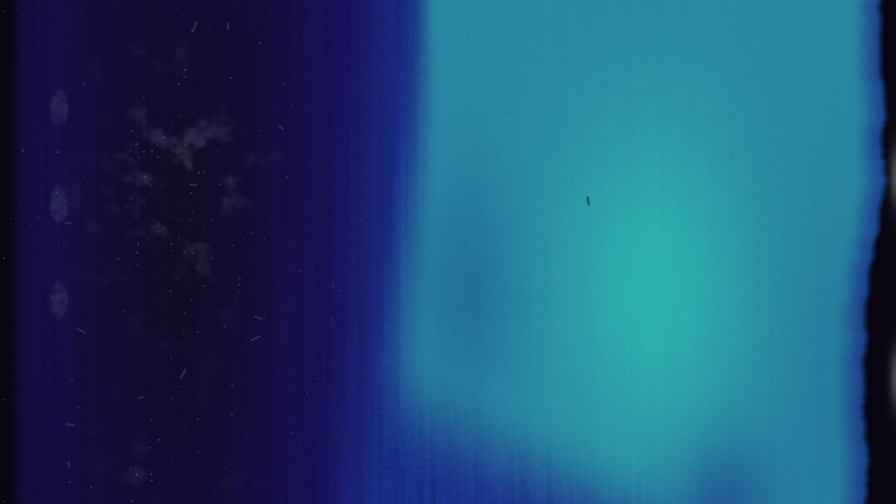
Write a Shadertoy shader that draws this background.

```glsl
// Aged film frame: a dark violet left side melts into a teal field with a tall glow.
// Colour ramps and soft ellipses build the light; value noise, hashed specks and
// short scratches add the wear, and a noisy boundary makes the torn right edge.

const vec3 BLACK  = vec3(0.025, 0.020, 0.065);
const vec3 VIOLET = vec3(0.075, 0.043, 0.215);
const vec3 NAVY   = vec3(0.090, 0.065, 0.345);
const vec3 BLUE   = vec3(0.100, 0.185, 0.530);
const vec3 STEEL  = vec3(0.125, 0.400, 0.580);
const vec3 TEAL   = vec3(0.160, 0.530, 0.635);
const vec3 AQUA   = vec3(0.180, 0.705, 0.685);
const vec3 DUST   = vec3(0.300, 0.310, 0.420);

float hash(vec2 p) {
    return fract(sin(dot(p, vec2(127.1, 311.7))) * 43758.5453);
}

float noise(vec2 p) {
    vec2 i = floor(p), f = fract(p);
    f = f * f * (3.0 - 2.0 * f);
    return mix(mix(hash(i), hash(i + vec2(1, 0)), f.x),
               mix(hash(i + vec2(0, 1)), hash(i + vec2(1, 1)), f.x), f.y);
}

float fbm(vec2 p) {
    float sum = 0.0, amp = 0.5;
    for (int i = 0; i < 4; i++) {
        sum += amp * noise(p);
        p = p * 2.03 + 7.1;
        amp *= 0.5;
    }
    return sum;
}

// Soft elliptical spot, 1 at its centre
float spot(vec2 p, vec2 centre, vec2 radius) {
    vec2 d = (p - centre) / radius;
    return exp(-dot(d, d));
}

// One round speck in some cells of a grid
float specks(vec2 q, float scale, float density) {
    vec2 cell = floor(q * scale);
    vec2 centre = 0.3 + 0.4 * vec2(hash(cell + 3.7), hash(cell + 8.3));
    float radius = mix(0.08, 0.26, hash(cell + 5.1));
    float d = length(fract(q * scale) - centre);
    return step(hash(cell), density) * (1.0 - smoothstep(radius * 0.4, radius, d));
}

float segment(vec2 q, vec2 a, vec2 b, float width) {
    vec2 ab = b - a;
    float t = clamp(dot(q - a, ab) / dot(ab, ab), 0.0, 1.0);
    return 1.0 - smoothstep(0.3 * width, width, length(q - a - ab * t));
}

// Dark side: violet, then navy, then blue, leaning left toward the bottom
vec3 darkSide(vec2 p) {
    float x = p.x + 0.03 * (1.0 - p.y);
    vec3 col = mix(VIOLET, NAVY, smoothstep(0.24, 0.41, x));
    col = mix(col, BLUE, smoothstep(0.37, 0.475, x));
    col = mix(col, NAVY, 0.5 * spot(p, vec2(0.06, 0.65), vec2(0.05, 0.7)));
    float smoke = spot(p, vec2(0.2, 0.55), vec2(0.09, 0.5));
    col = mix(col, vec3(0.065, 0.045, 0.135), 0.75 * smoke);
    return mix(BLACK, col, smoothstep(0.008, 0.028, p.x));
}

// Bright side: teal with cooler shadows and a tall aqua glow
vec3 brightSide(vec2 p) {
    vec3 col = mix(TEAL, STEEL, 0.85 * spot(p, vec2(0.525, 0.42), vec2(0.06, 0.24)));
    col = mix(col, STEEL, 0.5 * spot(p, vec2(0.93, 0.2), vec2(0.09, 0.45)));
    col = mix(col, BLUE, 0.6 * spot(p, vec2(0.805, 0.0), vec2(0.055, 0.13)));
    vec2 core = vec2(0.73, 0.43);
    float rings = sin(70.0 * length((p - core) * vec2(1.8, 0.9)));
    float glow = 0.62 * spot(p, core, vec2(0.085, 0.29))
               + 0.33 * spot(p, core, vec2(0.17, 0.42));
    return mix(col, AQUA, glow * (1.0 + 0.02 * rings));
}

void mainImage(out vec4 fragColor, in vec2 fragCoord) {
    vec2 p = fragCoord / iResolution.xy;
    vec2 q = fragCoord / iResolution.y;

    // Join of the two sides, cut away by blue in the lower corner
    float border = mix(0.445, 0.472, smoothstep(0.2, 0.9, p.y));
    float blur = mix(0.045, 0.018, p.y);
    float light = smoothstep(border - blur, border + blur, p.x);
    float corner = p.y - 0.13 + 0.85 * (p.x - 0.5);
    light *= smoothstep(-0.12, 0.15, corner);
    vec3 col = mix(darkSide(p), brightSide(p), light);

    // Dust cloud, fine specks and hashed scratches
    float left = 1.0 - smoothstep(0.3, 0.48, p.x);
    float cloud = spot(p, vec2(0.2, 0.64), vec2(0.09, 0.22))
                + 0.6 * spot(p, vec2(0.19, 0.06), vec2(0.06, 0.12));
    float wear = 0.5 * cloud * smoothstep(0.5, 0.8, fbm(q * 22.0));
    wear += specks(q, 75.0, 0.02 + 0.12 * cloud) * (0.08 + 0.4 * left);
    for (int i = 0; i < 12; i++) {
        float k = float(i);
        vec2 a = vec2(0.6 * hash(vec2(k, 1.0)), hash(vec2(k, 2.0)));
        vec2 reach = vec2(hash(vec2(k, 3.0)) - 0.5, hash(vec2(k, 4.0)) - 0.3) * 0.035;
        wear += 0.45 * left * segment(q, a, a + reach, 0.003);
    }

    // Three pale oval marks down the left margin
    for (int i = 0; i < 3; i++) {
        vec2 d = (p - vec2(0.066, 0.785 - 0.19 * float(i))) / vec2(0.011, 0.04);
        wear += (1.0 - smoothstep(0.7, 1.1, length(d))) * (0.1 + 0.25 * noise(q * 90.0));
    }
    col = mix(col, DUST, clamp(wear, 0.0, 0.7));
    col *= 1.0 - 0.4 * segment(q, vec2(1.168, 0.595), vec2(1.166, 0.608), 0.004);

    // Torn right edge with a blue rim and faint pale patches beyond it
    float tear = mix(0.966, 0.985, smoothstep(0.35, 0.65, p.y));
    tear += 0.012 * (fbm(vec2(p.y * 22.0, 4.0)) - 0.5);
    col = mix(col, BLUE, 0.75 * smoothstep(tear - 0.035, tear, p.x));
    float patches = spot(p, vec2(1.0, 0.65), vec2(0.007, 0.06))
                  + spot(p, vec2(1.0, 0.25), vec2(0.007, 0.06));
    vec3 beyond = BLACK + vec3(0.28, 0.27, 0.24) * patches;
    col = mix(col, beyond, smoothstep(tear - 0.005, tear + 0.006, p.x));

    // Vertical streaks and grain
    float streak = noise(vec2(p.x * 260.0, p.y * 3.0)) - 0.5;
    float grain = noise(q * 260.0) - 0.5;
    col *= 1.0 + streak * mix(0.14, 0.02, light) + grain * mix(0.14, 0.03, light);
    fragColor = vec4(col, 1.0);
}
```
